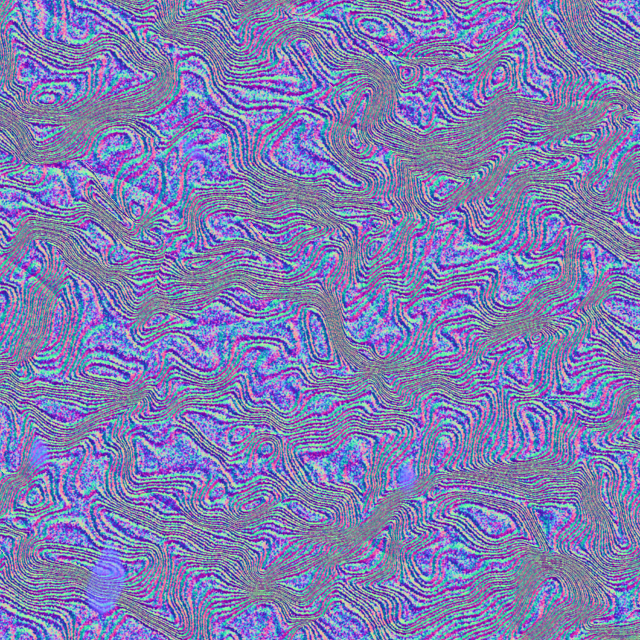
This texture map is drawn by a three.js fragment shader. Its source:

```glsl
// Normal map of folded, finely layered rock with creases and rough grain.
varying vec2 vUv;

vec2 hash2(vec2 p) {
  vec3 q = fract(p.xyx * vec3(0.1031, 0.1030, 0.0973));
  q += dot(q, q.yzx + 33.33);
  return fract((q.xx + q.yz) * q.zy);
}

float corner(vec2 cell, vec2 offset) {
  return dot(hash2(cell + offset) * 2.0 - 1.0, -offset);
}

// Gradient noise, roughly -0.7 to 0.7
float noise(vec2 p) {
  vec2 i = floor(p), f = fract(p);
  vec2 u = f * f * f * (f * (f * 6.0 - 15.0) + 10.0);
  float a = dot(hash2(i) * 2.0 - 1.0, f);
  float b = dot(hash2(i + vec2(1.0, 0.0)) * 2.0 - 1.0, f - vec2(1.0, 0.0));
  float c = dot(hash2(i + vec2(0.0, 1.0)) * 2.0 - 1.0, f - vec2(0.0, 1.0));
  float d = dot(hash2(i + 1.0) * 2.0 - 1.0, f - 1.0);
  return 1.3 * mix(mix(a, b, u.x), mix(c, d, u.x), u.y);
}

// Random vector, blended between grid corners
vec2 grain(vec2 p) {
  vec2 i = floor(p), f = fract(p);
  f *= f * (3.0 - 2.0 * f);
  vec2 low = mix(hash2(i), hash2(i + vec2(1.0, 0.0)), f.x);
  vec2 high = mix(hash2(i + vec2(0.0, 1.0)), hash2(i + 1.0), f.x);
  return mix(low, high, f.y) * 2.0 - 1.0;
}

// Sharp folds where the layers change direction
float crease(vec2 p) {
  return abs(noise(p * vec2(3.6, 5.0) + 41.0));
}

// Depth through the layers, in layer counts
float strata(vec2 p) {
  vec2 warp = vec2(noise(p * 5.0 + 11.0), noise(p * 5.0 + 27.0));
  warp += 0.45 * vec2(noise(p * 12.0 + 63.0), noise(p * 12.0 + 85.0));
  vec2 q = p + 0.085 * warp;
  float folds = noise(q * vec2(6.0, 7.5) + 3.0);
  folds += 0.28 * noise(q * vec2(15.0, 17.0) + 19.0);
  return 19.0 * (4.2 * q.y + folds + 0.8 * crease(q));
}

// Slope across the layers: uneven thin and thick bands
float layerSlope(float depth) {
  float u = depth * 6.2832;
  return cos(u) + 0.5 * cos(u * 0.437 + 1.7) + 0.3 * cos(u * 1.71 + 0.6);
}

void main() {
  vec2 p = vUv;
  float e = 0.0006;
  float depth = strata(p);
  vec2 tilt = vec2(strata(p + vec2(e, 0.0)), strata(p + vec2(0.0, e))) - depth;
  tilt /= e;

  // Broad relief along the creases
  float fold = crease(p);
  vec2 relief = vec2(crease(p + vec2(0.002, 0.0)), crease(p + vec2(0.0, 0.002))) - fold;
  relief *= 70.0 * (1.0 - smoothstep(0.0, 0.12, fold));

  // Rare smooth pockets
  float smoothPocket = smoothstep(0.50, 0.60, noise(p * vec2(9.0, 6.0) + 90.0));
  float rough = 1.0 - 0.85 * smoothPocket;

  // Average the normals over a small footprint to soften the edges
  vec3 normal = vec3(0.0);
  for (int j = 0; j < 3; j++) {
    for (int i = 0; i < 3; i++) {
      vec2 d = (vec2(float(i), float(j)) - 1.0) * 0.00075;
      vec2 s = p + d;
      vec2 bumps = 1.3 * grain(s * 420.0) + 1.6 * grain(s * 760.0 + 50.0);
      float phase = depth + dot(tilt, d) + 0.12 * bumps.x;
      vec2 slope = tilt * layerSlope(phase) * 0.026 + bumps;
      normal += normalize(vec3(-slope * rough - relief, 1.0));
    }
  }
  gl_FragColor = vec4(0.5 + 0.5 * normal / 9.0, 1.0);
}
```
